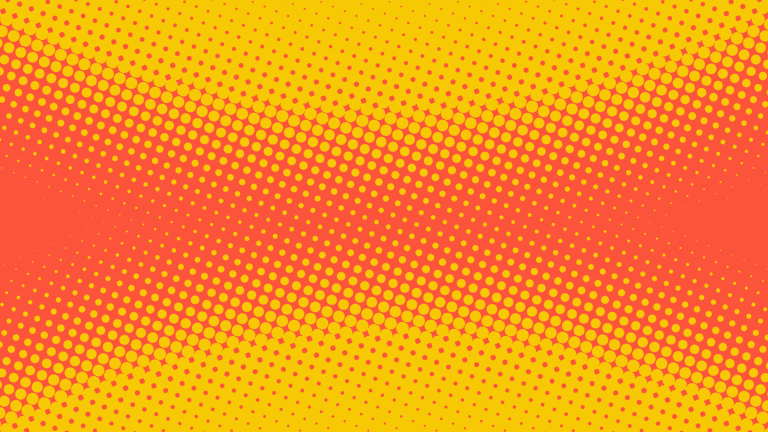
Write a Shadertoy shader that draws this background.

```glsl
const vec3 YELLOW = vec3(0.97, 0.79, 0.02);
const vec3 CORAL = vec3(0.99, 0.33, 0.23);
const float CELL = 0.02937;                  // grid pitch in canvas heights
const vec2 GRID_ORIGIN = vec2(-0.1373, 0.1604);

// Depth inside the coral band, negative in the yellow areas
float bandDepth(vec2 p) {
    return 0.264 + 0.28 * p.x * p.x - abs(p.y + 0.012);
}

void mainImage(out vec4 fragColor, in vec2 fragCoord) {
    vec2 p = (fragCoord - 0.5 * iResolution.xy) / iResolution.y;

    // Tilted square grid
    vec2 axis = normalize(vec2(5.0, -2.0));
    mat2 tilt = mat2(axis, vec2(-axis.y, axis.x));
    vec2 cell = (p - GRID_ORIGIN) * tilt / CELL;
    vec2 dotCenter = round(cell);
    vec2 gapCenter = floor(cell) + 0.5;
    float dotDepth = bandDepth(GRID_ORIGIN + tilt * dotCenter * CELL);
    float gapDepth = bandDepth(GRID_ORIGIN + tilt * gapCenter * CELL);

    // Yellow dots shrink into the band, coral gaps shrink away from it
    float dotRadius = min(0.51, 0.52 - 1.32 * dotDepth);
    float gapRadius = 0.24 + 0.75 * gapDepth + 20.0 * max(gapDepth, 0.0);
    float outsideDot = length(cell - dotCenter) - dotRadius;
    float insideGap = gapRadius - length(cell - gapCenter);

    // Soft edges about one pixel wide
    float blur = 0.8 / (iResolution.y * CELL);
    float coral = smoothstep(-blur, blur, min(outsideDot, insideGap));
    fragColor = vec4(mix(YELLOW, CORAL, coral), 1.0);
}
```
